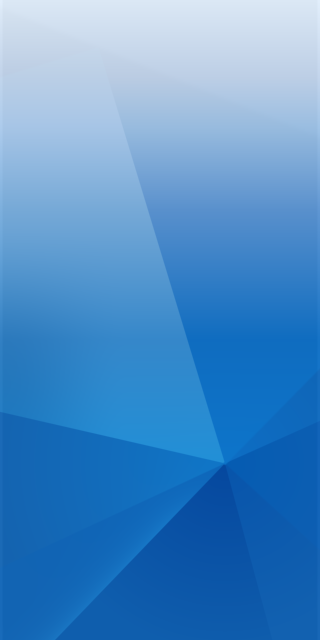
Write a WebGL 2 fragment shader that draws this background.

```glsl
#version 300 es
precision highp float;
// Faceted blue fan of light wedges meeting at one hub beneath a pale hazy sky.
uniform vec2 u_resolution;
out vec4 fragColor;

const vec2 HUB = vec2(0.703, 0.552);   // in canvas widths
const vec2 APEX = vec2(0.307, 1.852);
const float FIRST_RAY = 45.5;          // degrees; other rays count from here

float ramp(float a, float b, float x) {
    return clamp((x - a) / (b - a), 0.0, 1.0);
}

// Vertical gradient from pale haze down to a deep tone; t is depth from the top.
vec3 skyGradient(float t, vec3 haze, vec3 upper, vec3 middle, vec3 deep, vec3 base) {
    vec3 c = mix(vec3(0.86, 0.91, 0.96), haze, ramp(0.0, 0.24, t));
    c = mix(c, upper, ramp(0.24, 0.40, t));
    c = mix(c, middle, ramp(0.40, 0.66, t));
    c = mix(c, deep, ramp(0.66, 1.06, t));
    return mix(c, base, ramp(1.06, 1.44, t));
}

// Signed distance past a ray that leaves the hub at a given angle.
float pastRay(float angle, float radius, float rayDegrees) {
    return radius * sin(clamp(angle - radians(rayDegrees), -1.5708, 1.5708));
}

// Signed distance above a line through a point with a given slope.
float aboveLine(vec2 p, vec2 origin, float slope) {
    vec2 d = p - origin;
    return (d.y - slope * d.x) / sqrt(1.0 + slope * slope);
}

float softEdge(float d, float width) {
    return smoothstep(-width, width, d);
}

// Paint one wedge, shaded outward from the hub, over the previous ones.
vec3 paintWedge(vec3 under, float d, float radius, float reach, vec3 near, vec3 far, float width) {
    return mix(under, mix(near, far, ramp(0.0, reach, radius)), softEdge(d, width));
}

void main() {
    vec2 p = gl_FragCoord.xy / u_resolution.x;
    float t = 2.0 * (1.0 - gl_FragCoord.y / u_resolution.y);
    p.y = 2.0 - t;
    float aa = 0.8 / u_resolution.x;

    vec2 q = p - HUB;
    float radius = length(q);
    float angle = mod(atan(q.y, q.x + 1e-6) - radians(FIRST_RAY), 6.2831853);

    // Right sky, with a faint facet descending from the apex
    vec3 sky = skyGradient(t, vec3(0.74, 0.81, 0.90), vec3(0.60, 0.74, 0.88),
        vec3(0.35, 0.57, 0.81), vec3(0.06, 0.43, 0.76), vec3(0.05, 0.46, 0.80));
    sky *= 1.0 - 0.012 * softEdge(-aboveLine(p, APEX, -0.406), 0.012);

    // Left sky, shaded toward the lower left border
    vec3 pale = skyGradient(t, vec3(0.74, 0.82, 0.91), vec3(0.65, 0.77, 0.90),
        vec3(0.46, 0.66, 0.84), vec3(0.21, 0.53, 0.79), vec3(0.13, 0.56, 0.84));
    float shade = smoothstep(0.40, 0.0, p.x) * smoothstep(0.7, 1.25, t);
    pale *= 1.0 - shade * vec3(0.25, 0.14, 0.09);
    float belowRoof = softEdge(-aboveLine(p, APEX, 0.305), 0.004);
    pale = mix(sky, pale * (1.0 - 0.012 * smoothstep(0.4, 0.2, t)), belowRoof);
    vec3 color = mix(sky, pale, softEdge(pastRay(angle, radius, 61.4), aa));

    // Lower wedges, in turning order around the hub
    color = paintWedge(color, pastRay(angle, radius, 121.6), radius, 0.72,
        vec3(0.06, 0.46, 0.78), vec3(0.08, 0.39, 0.69), aa);
    color = paintWedge(color, pastRay(angle, radius, 159.4), radius, 0.75,
        vec3(0.05, 0.40, 0.73), vec3(0.07, 0.39, 0.70), 0.003);
    float rim = pastRay(angle, radius, 180.6);
    color += vec3(0.03, 0.07, 0.06) * exp(-abs(rim) * 22.0) * smoothstep(0.0, 0.3, radius);
    color = paintWedge(color, rim, radius, 0.60,
        vec3(0.02, 0.28, 0.62), vec3(0.06, 0.37, 0.68), aa);
    color = paintWedge(color, pastRay(angle, radius, 239.5), radius, 0.55,
        vec3(0.03, 0.33, 0.67), vec3(0.07, 0.38, 0.69), aa);
    color = paintWedge(color, pastRay(angle, radius, 272.1), radius, 0.35,
        vec3(0.02, 0.36, 0.70), vec3(0.05, 0.37, 0.70), 0.004);
    color = paintWedge(color, pastRay(angle, radius, 338.6), radius, 0.40,
        vec3(0.05, 0.43, 0.77), vec3(0.06, 0.40, 0.72), aa);

    // Close the fan softly against the right sky
    float closing = softEdge(-pastRay(angle, radius, 360.0) - 0.004, 0.004);
    color = mix(sky, color, closing);

    // Thin pale borders at both sides
    float side = min(p.x, 1.0 - p.x);
    color += 0.025 * smoothstep(0.012, 0.004, side);

    fragColor = vec4(clamp(color, 0.0, 1.0), 1.0);
}
```
